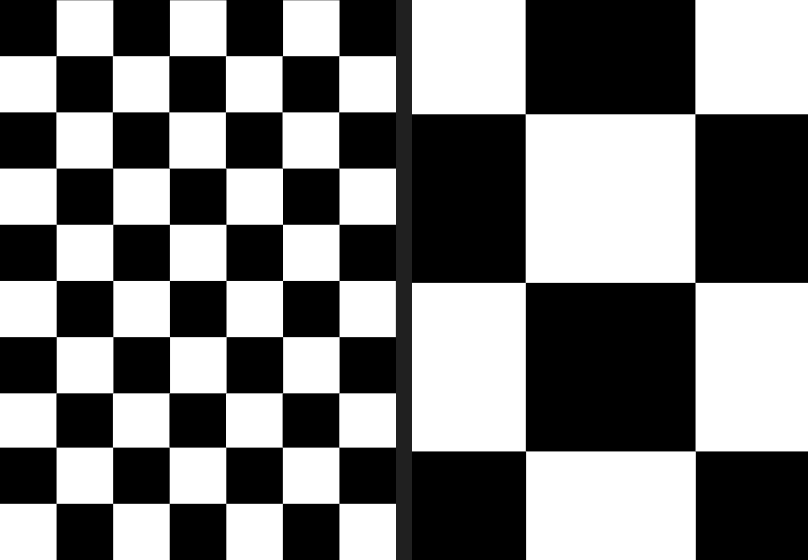
Left, the full canvas; right, a detail of the centre.
Give the GLSL for this pattern, as a Shadertoy shader.

```glsl
// Black and white checkerboard, seven by ten squares, with one slightly short row.

float hash(float n) {
    return fract(sin(n * 12.9898) * 43758.5);
}

// Alternating +1 / -1 per unit cell, with a one-pixel ramp at each edge
float squareWave(float x, float cellsPerPixel) {
    return clamp(sin(3.14159 * x) / (1.5708 * cellsPerPixel), -1.0, 1.0);
}

// Coverage of a thin line that lies along a canvas border
float borderLine(float distanceIn, float width, float pixel) {
    return clamp((width - distanceIn) / pixel + 0.5, 0.0, 1.0);
}

void mainImage(out vec4 fragColor, in vec2 fragCoord) {
    vec2 uv = fragCoord / iResolution.xy;
    vec2 pixel = 1.0 / iResolution.xy;
    vec2 cells = vec2(7.0, 9.966);

    // The third row from the bottom loses a sliver of its height
    vec2 grid = uv * cells;
    grid.y += 0.034 * step(2.5, grid.y);

    // Slight sideways drift of each row, fading out at the sides
    float row = floor(grid.y);
    grid.x += 0.02 * (hash(row + 3.0) - 0.5) * 4.0 * uv.x * (1.0 - uv.x);

    // Checker: white where both waves agree
    vec2 edge = cells * pixel;
    float checker = squareWave(grid.x, edge.x) * squareWave(grid.y, edge.y);
    float shade = 0.5 + 0.5 * checker;

    // Grey hairlines along the top and, in some rows, the right border
    float topLine = borderLine(1.0 - uv.y, 0.0013, pixel.y);
    float rightLine = borderLine(1.0 - uv.x, 0.0012, pixel.x) * step(0.5, hash(row));
    shade *= 1.0 - max(0.4 * topLine, 0.25 * rightLine);

    fragColor = vec4(vec3(shade), 1.0);
}
```
